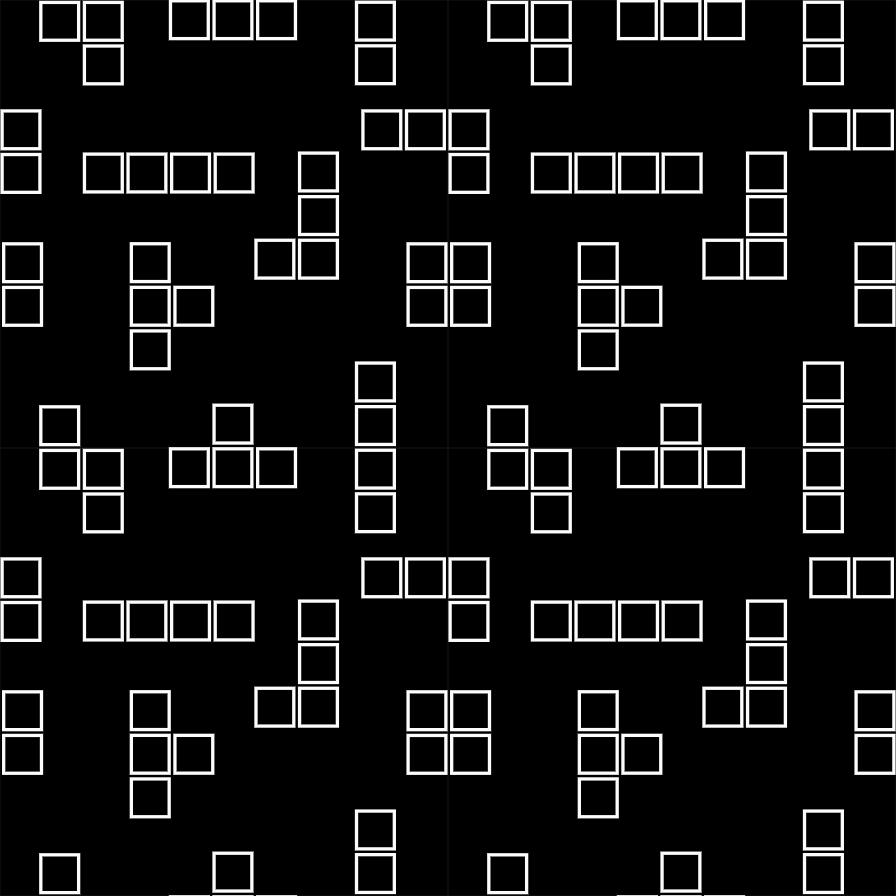
Give the GLSL for this pattern, as a WebGL 1 fragment shader.

```glsl
precision highp float;

uniform vec2 u_resolution;

// Distance to a square outline, wrapped inside the unit tile
float squareOutline(vec2 p, vec2 center) {
  vec2 d = abs(fract(p - center + 0.5) - 0.5);
  return abs(max(d.x, d.y) - 0.0422) - 0.0037;
}

// Four squares: one at the start, three at whole-cell offsets from it
float tetromino(vec2 p, vec2 start, vec2 b, vec2 c, vec2 d) {
  const float pitch = 0.0973;
  float first = min(squareOutline(p, start), squareOutline(p, start + b * pitch));
  float second = min(squareOutline(p, start + c * pitch), squareOutline(p, start + d * pitch));
  return min(first, second);
}

void main() {
  // Two tiles each way, y pointing down
  vec2 uv = gl_FragCoord.xy / u_resolution;
  vec2 p = 2.0 * vec2(uv.x, 1.0 - uv.y);
  float pixel = 2.0 / min(u_resolution.x, u_resolution.y);

  // Bars and block
  float dist = tetromino(p, vec2(0.8380, 0.8526), vec2(0, 1), vec2(0, 2), vec2(0, 3));
  dist = min(dist, tetromino(p, vec2(0.2307, 0.3862), vec2(1, 0), vec2(2, 0), vec2(3, 0)));
  dist = min(dist, tetromino(p, vec2(0.9531, 0.5865), vec2(1, 0), vec2(0, 1), vec2(1, 1)));

  // Zigzag and hooks
  dist = min(dist, tetromino(p, vec2(0.1333, 0.9503), vec2(0, 1), vec2(1, 1), vec2(1, 2)));
  dist = min(dist, tetromino(p, vec2(0.8523, 0.2898), vec2(1, 0), vec2(2, 0), vec2(2, 1)));
  dist = min(dist, tetromino(p, vec2(0.7109, 0.3839), vec2(0, 1), vec2(0, 2), vec2(-1, 2)));

  // Tees, starting from their middle square
  dist = min(dist, tetromino(p, vec2(0.5200, 0.0440), vec2(-1, 0), vec2(1, 0), vec2(0, -1)));
  dist = min(dist, tetromino(p, vec2(0.3354, 0.6836), vec2(0, -1), vec2(0, 1), vec2(1, 0)));

  // Faint hairline along the tile borders
  vec2 border = abs(fract(p + 0.5) - 0.5);
  float hairline = clamp(0.5 - (min(border.x, border.y) - 0.0013) / pixel, 0.0, 1.0);

  float outline = clamp(0.5 - dist / pixel, 0.0, 1.0);
  float gray = mix(0.08 * hairline, 0.99, outline);
  gl_FragColor = vec4(vec3(gray), 1.0);
}
```
